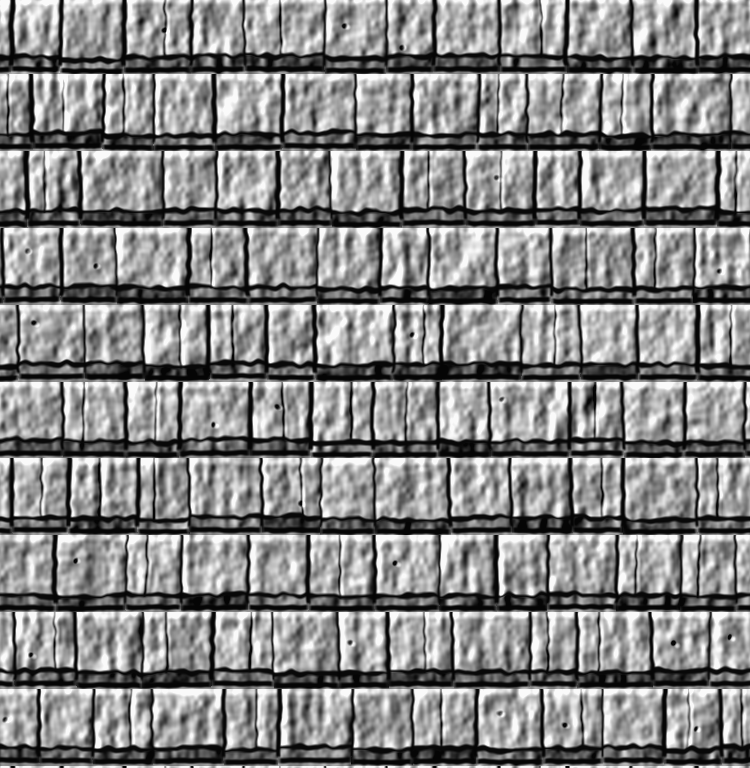
Give the GLSL for this texture map, as a Shadertoy shader.

```glsl
// Embossed grey wooden shingles in ten staggered courses of about twelve.
#define COURSES 10.0
#define SHINGLES 12.0
#define COURSE_PHASE 0.97
#define SEAM_JITTER 0.34
#define SEAM_WIDTH 0.027
#define LIP_TOP 0.78
#define SHADOW_LINE 0.94
#define FACE_GREY 0.64
#define GRAIN 0.62
#define RAGGED 0.035

float hash(vec2 p) {
    return fract(sin(dot(p, vec2(127.1, 311.7))) * 43758.5);
}

// Value noise on a lattice that wraps at the given period
float noise(vec2 p, vec2 period) {
    vec2 i = floor(p), f = fract(p);
    f = f * f * (3.0 - 2.0 * f);
    vec2 a = mod(i, period), b = mod(i + 1.0, period);
    return mix(mix(hash(a), hash(vec2(b.x, a.y)), f.x),
               mix(hash(vec2(a.x, b.y)), hash(b), f.x), f.y);
}

// Noise lit from the upper left, centred on zero
float emboss(vec2 uv, vec2 period) {
    vec2 p = uv * period, d = vec2(0.42, -0.22);
    return noise(p + d, period) - noise(p - d, period);
}

// Soft line: 1 on the centre, 0 outside
float line(float d, float halfWidth) {
    float soft = 0.014 + 0.5 * COURSES / iResolution.y;
    return 1.0 - smoothstep(halfWidth - soft, halfWidth + soft, abs(d));
}

// Position of seam i in a course, leaning slightly with t
float seamAt(float i, float course, float t) {
    vec2 id = vec2(mod(i, SHINGLES), course + 20.0);
    return i + (hash(id) - 0.5) * SEAM_JITTER + (hash(id + 37.0) - 0.5) * 0.07 * t;
}

float seamWidth(float i, float course) {
    return SEAM_WIDTH * mix(0.5, 1.25, hash(vec2(mod(i, SHINGLES), course + 70.0)));
}

void mainImage(out vec4 fragColor, in vec2 fragCoord) {
    vec2 uv = fragCoord / iResolution.xy;

    // Course and height within it, t running downward
    float y = (1.0 - uv.y) * COURSES - COURSE_PHASE;
    float course = mod(floor(y), COURSES);
    float t = fract(y);

    // Shingle between its left and right seams
    float u = uv.x * SHINGLES + 0.5 * mod(course, 2.0) + 0.5 * hash(vec2(course, 5.0));
    u += (noise(uv * vec2(40.0, 90.0), vec2(40.0, 90.0)) - 0.5) * RAGGED;
    float i = floor(u);
    if (u < seamAt(i, course, t)) i -= 1.0;
    else if (u >= seamAt(i + 1.0, course, t)) i += 1.0;
    float toRow = COURSES / SHINGLES * 0.98;
    float left = (u - seamAt(i, course, t)) * toRow;
    float right = (seamAt(i + 1.0, course, t) - u) * toRow;
    vec2 id = vec2(mod(i, SHINGLES), course);

    // Wood relief: long streaks, blotches and fine grit
    float streaks = emboss(uv, vec2(104.0, 26.0));
    float blotches = emboss(uv, vec2(88.0, 72.0));
    float grit = emboss(uv, vec2(170.0, 130.0));
    float relief = GRAIN * (mix(0.4, 1.0, hash(id + 3.0)) * streaks + 0.55 * blotches + 0.4 * grit);

    // Face with lit left and top edges and a shaded right edge
    float ragged = noise(uv * vec2(90.0, 30.0), vec2(90.0, 30.0)) - 0.5;
    float tone = FACE_GREY + 0.08 * (hash(id + 9.0) - 0.5) + relief;
    tone += 0.27 * (1.0 - smoothstep(0.04, 0.13, left));
    tone -= 0.16 * (1.0 - smoothstep(0.02, 0.08, right));
    tone += 0.30 * (1.0 - smoothstep(0.03, 0.11, t + ragged * RAGGED));

    // Occasional split along the grain
    float split = left - mix(0.2, 0.55, hash(id + 13.0)) + ragged * 0.02;
    float hasSplit = step(0.62, hash(id + 17.0));
    tone += hasSplit * (0.22 * line(split - 0.035, 0.02) - 0.6 * line(split, 0.012));

    // Occasional pit with a lit far rim
    vec2 pit = vec2(left, t) - vec2(0.15, 0.2) - vec2(0.45, 0.45) * vec2(hash(id + 21.0), hash(id + 23.0));
    float hasPit = step(0.86, hash(id + 29.0));
    tone += hasPit * (0.3 * line(length(pit - vec2(0.04, 0.02)), 0.03)
                    - 0.7 * line(length(pit + ragged * 0.04), 0.03));

    // Butt end: ragged dark edge above a grey lip
    float drop = (hash(id + 41.0) - 0.5) * 0.045;
    float edge = t - LIP_TOP - drop - ragged * RAGGED * 1.6;
    float lip = mix(0.2, 0.5, hash(id + 43.0)) + relief * 0.9;
    tone = mix(tone, lip, smoothstep(0.0, 0.03, edge));
    float edgeWidth = 0.026 + 0.03 * (noise(uv * vec2(70.0, 50.0) + 9.0, vec2(70.0, 50.0)) - 0.4);
    tone = mix(tone, 0.03, line(edge, edgeWidth));

    // Gap between shingles
    float gap = max(line(left, seamWidth(i, course)), line(right, seamWidth(i + 1.0, course)));
    tone = mix(tone, 0.02, gap * (1.0 - smoothstep(0.86, 0.92, t)));

    // Shadow under the course, broken where the gaps open
    float shadow = t - SHADOW_LINE - drop * 0.6 - ragged * RAGGED * 0.6;
    tone = mix(tone, 0.55 + relief * 0.5, smoothstep(0.02, 0.05, shadow));
    float open = 1.0 - smoothstep(0.0, 0.05, min(left, right));
    tone = mix(tone, 0.02, line(shadow, 0.033) * (1.0 - 0.6 * open));

    fragColor = vec4(vec3(clamp(tone, 0.02, 0.98)), 1.0);
}
```
